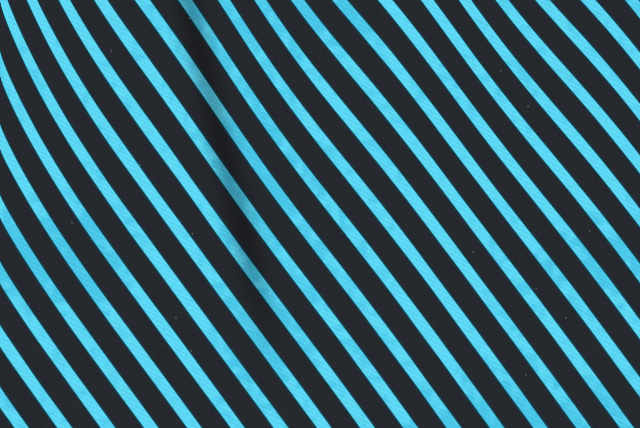
Reproduce this texture procedurally as a WebGL 2 fragment shader.

```glsl
#version 300 es
precision highp float;
// Black knit cloth with wavy diagonal cyan stripes, a soft fold and fine ribs.

uniform vec2 u_resolution;
out vec4 outColor;

const float PI = 3.14159265;

// Colours
const vec3 CLOTH_BLACK = vec3(0.15, 0.16, 0.18);
const vec3 RIM_TEAL    = vec3(0.08, 0.22, 0.27);
const vec3 CYAN_LIGHT  = vec3(0.365, 0.845, 0.955);
const vec3 CYAN_DEEP   = vec3(0.285, 0.775, 0.905);

// Stripe layout: phase grows by one per stripe
const float PHASE_START = -6.5;
const float PHASE_X     = 14.8;   // stripes along the bottom edge
const float PHASE_Y     = 6.4;    // stripes along the left edge
const float PHASE_FAN   = 1.6;    // extra stripes towards the top right
const float HALF_WIDTH  = 0.168;  // cyan half width, in periods
const float EDGE_SOFT   = 0.028;
const float RIM_WIDTH   = 0.052;
const float WIDTH_VARY  = 0.014;

// Bending of the cloth, in periods
const float SAG_BEND  = 0.20;
const float TOP_BEND  = 0.45;
const float RIPPLE    = 0.10;
const float RIPPLE_PERIOD = 0.34;

// Fold shadow
const float FOLD_TOP_X  = 0.293;
const float FOLD_SLOPE  = 0.16;
const float FOLD_WIDTH  = 0.022;
const float FOLD_SHADE  = 0.28;

// Weave and wear
const float RIB_COUNT   = 105.0;
const float RIB_DEPTH   = 0.022;
const float GRAIN_COUNT = 260.0;
const float GRAIN_DEPTH = 0.09;
const float LINT_CELLS  = 14.0;
const float LINT_CHANCE = 0.07;
const float LINT_RADIUS = 0.05;

float hash(vec2 cell) {
    vec3 q = fract(vec3(cell.xyx) * 0.1031);
    q += dot(q, q.yzx + 33.33);
    return fract((q.x + q.y) * q.z);
}

float noise(vec2 p) {
    vec2 cell = floor(p);
    vec2 f = fract(p);
    f = f * f * (3.0 - 2.0 * f);
    float low  = mix(hash(cell), hash(cell + vec2(1, 0)), f.x);
    float high = mix(hash(cell + vec2(0, 1)), hash(cell + vec2(1, 1)), f.x);
    return mix(low, high, f.y);
}

// Stripe number at a point, with the bends of the cloth
float stripePhase(vec2 uv) {
    float phase = PHASE_START + PHASE_X * uv.x + PHASE_Y * uv.y + PHASE_FAN * uv.x * uv.y;
    float sag = SAG_BEND * cos(PI * uv.x) * sin(PI * uv.y);
    float topBend = TOP_BEND * sin(PI * sqrt(uv.x));
    float ripple = RIPPLE * cos(2.0 * PI * (uv.x - 0.14) / RIPPLE_PERIOD);
    return phase + sag + uv.y * uv.y * (topBend + ripple);
}

float foldShadow(vec2 uv) {
    float offset = (uv.x - FOLD_TOP_X - FOLD_SLOPE * (1.0 - uv.y)) / FOLD_WIDTH;
    return exp(-offset * offset) * smoothstep(0.12, 0.45, uv.y);
}

// Sparse pale specks, one possible speck per cell
float lint(vec2 p) {
    vec2 cell = floor(p * LINT_CELLS);
    vec2 center = 0.2 + 0.6 * vec2(hash(cell + 7.0), hash(cell + 19.0));
    float speck = 1.0 - smoothstep(0.3, 1.0, length(fract(p * LINT_CELLS) - center) / LINT_RADIUS);
    return speck * step(hash(cell + 41.0), LINT_CHANCE);
}

void main() {
    vec2 uv = gl_FragCoord.xy / u_resolution;
    vec2 p = gl_FragCoord.xy / u_resolution.y;

    // Stripe profile: cyan band, thin teal rim, black ground
    float phase = stripePhase(uv);
    float pixel = length(vec2(dFdx(phase), dFdy(phase)));
    float soft = max(EDGE_SOFT, 0.5 * pixel);
    float dist = abs(phase - floor(phase + 0.5));
    float halfWidth = HALF_WIDTH + WIDTH_VARY * (noise(p * 9.0) - 0.5);
    float band = 1.0 - smoothstep(halfWidth - soft, halfWidth + soft, dist);
    float rimEdge = halfWidth + RIM_WIDTH;
    float rim = 1.0 - smoothstep(rimEdge - soft, rimEdge + soft, dist);

    // Uneven dye on the cyan
    float dye = smoothstep(0.25, 0.65, 0.6 * noise(p * 5.0 + 3.0) + 0.4 * noise(p * 60.0));
    vec3 color = mix(CLOTH_BLACK, RIM_TEAL, rim);
    color = mix(color, mix(CYAN_DEEP, CYAN_LIGHT, dye), band);

    // Knit ribs, grain, fold and lint
    float rib = sin(2.0 * PI * RIB_COUNT * dot(p, vec2(0.45, 0.89)));
    float grain = noise(p * GRAIN_COUNT) - 0.5;
    color *= 1.0 + RIB_DEPTH * rib + GRAIN_DEPTH * grain * (1.0 - 0.6 * band);
    color *= 1.0 - FOLD_SHADE * foldShadow(uv);
    color += 0.16 * lint(p) * (1.0 - band);

    outColor = vec4(color, 1.0);
}
```
